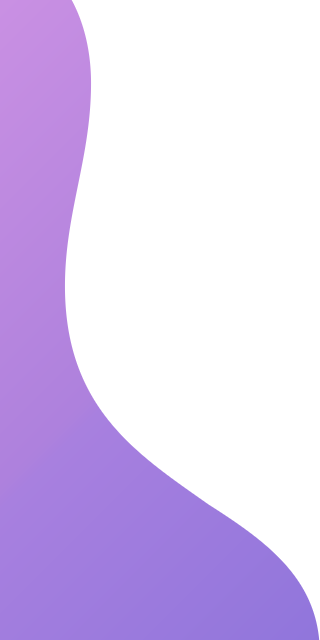
Write a Shadertoy shader that draws this background.

```glsl
// A violet diagonal gradient behind a flowing curved edge, on a white ground.

const vec3 WHITE     = vec3(1.0);
const vec3 ORCHID    = vec3(0.790, 0.565, 0.890);
const vec3 MAUVE     = vec3(0.682, 0.506, 0.865);
const vec3 LAVENDER  = vec3(0.657, 0.501, 0.875);
const vec3 INDIGO    = vec3(0.565, 0.460, 0.860);

const float ASPECT     = 0.5;   // design width over height
const float MAUVE_STOP = 0.50;  // gradient positions
const float LAVENDER_STOP = 0.54;

// Chained cubic Bezier curves in canvas fractions, running top to bottom.
const int CURVES = 4;
const int SOLVE_STEPS = 20;
const vec2 EDGE[13] = vec2[13](
    vec2(0.224, 1.000), vec2(0.263, 0.964), vec2(0.2845, 0.919),
    vec2(0.2845, 0.870), vec2(0.2845, 0.753), vec2(0.203, 0.668),
    vec2(0.203, 0.553), vec2(0.203, 0.362), vec2(0.430, 0.290),
    vec2(0.651, 0.212), vec2(0.820, 0.158), vec2(0.979, 0.102),
    vec2(0.9975, 0.000));

vec2 bezier(vec2 a, vec2 b, vec2 c, vec2 d, float t) {
    float s = 1.0 - t;
    return s * s * s * a + 3.0 * s * t * (s * b + t * c) + t * t * t * d;
}

vec2 bezierTangent(vec2 a, vec2 b, vec2 c, vec2 d, float t) {
    float s = 1.0 - t;
    return 3.0 * (s * s * (b - a) + 2.0 * s * t * (c - b) + t * t * (d - c));
}

// Approximate distance in pixels to the edge, positive on its left side.
float edgeDistance(vec2 uv) {
    int first = 0;
    for (int i = 1; i < CURVES; i++) {
        if (uv.y < EDGE[3 * i].y) first = 3 * i;
    }
    vec2 a = EDGE[first], b = EDGE[first + 1];
    vec2 c = EDGE[first + 2], d = EDGE[first + 3];

    // Each curve falls steadily, so bisection finds the crossing height.
    float low = 0.0, high = 1.0;
    for (int i = 0; i < SOLVE_STEPS; i++) {
        float middle = 0.5 * (low + high);
        if (bezier(a, b, c, d, middle).y > uv.y) low = middle;
        else high = middle;
    }
    float t = 0.5 * (low + high);
    vec2 tangent = bezierTangent(a, b, c, d, t) * iResolution.xy;
    float gap = (bezier(a, b, c, d, t).x - uv.x) * iResolution.x;
    return gap * abs(tangent.y) / max(length(tangent), 1e-5);
}

// Gradient along the diagonal from upper left to lower right.
vec3 violetGradient(vec2 uv) {
    float t = (uv.x * ASPECT + 1.0 - uv.y) / (1.0 + ASPECT);
    vec3 color = mix(ORCHID, MAUVE, clamp(t / MAUVE_STOP, 0.0, 1.0));
    color = mix(color, LAVENDER, smoothstep(MAUVE_STOP, LAVENDER_STOP, t));
    float lower = (t - LAVENDER_STOP) / (1.0 - LAVENDER_STOP);
    return mix(color, INDIGO, clamp(lower, 0.0, 1.0));
}

void mainImage(out vec4 fragColor, in vec2 fragCoord) {
    vec2 uv = fragCoord / iResolution.xy;
    float coverage = clamp(edgeDistance(uv) + 0.5, 0.0, 1.0);
    fragColor = vec4(mix(WHITE, violetGradient(uv), coverage), 1.0);
}
```
